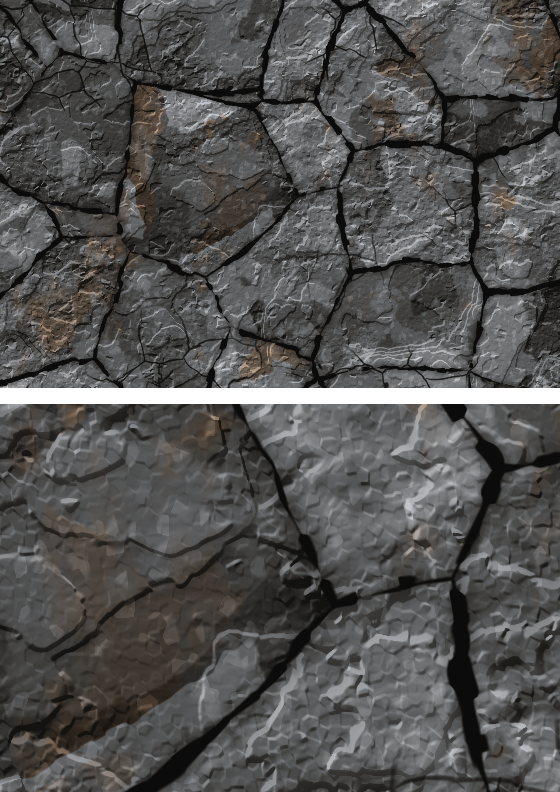
Top, the full canvas; bottom, a detail of the centre.
Reproduce this texture procedurally as a Shadertoy shader.

```glsl
const vec2 LIGHT_DIR = vec2(-0.45, 0.89);
const vec3 WARM_DARK = vec3(1.02, 1.0, 0.96);
const vec3 COOL_LIGHT = vec3(0.985, 1.0, 1.02);
const vec3 RUST = vec3(1.3, 0.97, 0.68);
const float JOINT_TONE = 0.045;

vec3 hash3(vec2 p) {
    vec3 q = fract(p.xyx * vec3(0.1031, 0.1030, 0.0973));
    q += dot(q, q.yxz + 33.33);
    return fract((q.xxy + q.yzz) * q.zyx);
}

mat2 rotation(float angle) {
    float c = cos(angle), s = sin(angle);
    return mat2(c, s, -s, c);
}

// Cellular noise: tilted plateaus blended across narrow slopes
float plates(vec2 p) {
    vec2 cell = floor(p), local = fract(p);
    float sum = 0.0, total = 0.0;
    for (int y = -1; y <= 1; y++)
    for (int x = -1; x <= 1; x++) {
        vec2 o = vec2(x, y);
        vec3 rnd = hash3(cell + o);
        vec2 d = local - o - rnd.xy;
        float weight = exp(-14.0 * dot(d, d));
        sum += weight * (rnd.z + dot(rnd.yx - 0.5, d));
        total += weight;
    }
    return sum / total;
}

float layeredPlates(vec2 p, float gain) {
    float sum = 0.0, total = 0.0, amp = 1.0;
    for (int i = 0; i < 5; i++) {
        sum += amp * plates(p);
        total += amp;
        amp *= gain;
        p = rotation(0.5) * p * 2.03 + vec2(17.3, 9.1);
    }
    return sum / total;
}

// Slow sines and small angular kinks that bend the joints
vec2 sway(vec2 p) {
    vec2 kinks = vec2(plates(p * 11.0), plates(p * 11.0 + 5.7)) - 0.5;
    return 0.016 * sin(p.yx * vec2(7.0, 8.3) + vec2(1.0, 2.6)) + 0.014 * kinks;
}

vec3 stoneSite(vec2 cell) {
    vec3 rnd = hash3(cell + 41.0);
    return vec3(cell + 0.5 + 0.9 * (rnd.xy - 0.5), 0.55 * rnd.z);
}

float power(vec2 p, vec3 site) {
    vec2 d = p - site.xy;
    return dot(d, d) - site.z;
}

// Weighted cells: joint distance, stone seed, offset from the stone centre
vec4 stones(vec2 p, float density) {
    p *= density;
    vec2 cell = floor(p), owner = cell;
    float nearest = 1e3, edge = 1e3;
    for (int y = -2; y <= 2; y++)
    for (int x = -2; x <= 2; x++) {
        vec2 c = cell + vec2(x, y);
        float d = power(p, stoneSite(c));
        if (d < nearest) { nearest = d; owner = c; }
    }
    vec3 own = stoneSite(owner);
    for (int y = -2; y <= 2; y++)
    for (int x = -2; x <= 2; x++) {
        vec2 c = cell + vec2(x, y);
        if (c == owner) continue;
        vec3 site = stoneSite(c);
        edge = min(edge, 0.5 * (power(p, site) - nearest) / distance(site.xy, own.xy));
    }
    return vec4(edge / density, hash3(owner + 7.0).x, (p - own.xy) / density);
}

float terrace(float height, float steps) {
    float t = height * steps;
    return (floor(t) + smoothstep(0.78, 1.0, fract(t))) / steps;
}

// Random shade for every exposed layer of a stone
float layerShade(float height, float steps, float seed) {
    float t = height * steps, level = floor(t);
    float a = hash3(vec2(level, floor(seed * 97.0))).y;
    float b = hash3(vec2(level + 1.0, floor(seed * 97.0))).y;
    return mix(a, b, smoothstep(0.7, 1.0, fract(t)));
}

// Flaked surface whose grain turns from stone to stone
float relief(vec2 p, float seed) {
    vec2 q = rotation(-1.0 + 0.9 * seed) * p * vec2(3.6, 4.6);
    float broad = layeredPlates(q + seed * 50.0, 0.47);
    return mix(broad, terrace(broad, 7.0), 0.7) + 0.022 * plates(p * 110.0);
}

void mainImage(out vec4 fragColor, in vec2 fragCoord) {
    vec2 p = fragCoord / iResolution.y;
    vec2 bent = p + sway(p);
    vec4 stone = stones(bent, 3.4);
    float seed = stone.y;

    // Slope toward the light, calmer on the smooth faces
    float height = relief(p, seed);
    float rough = mix(0.4, 1.15, smoothstep(0.3, 0.7, plates(p * 6.0 + 2.0)));
    float lit = rough * (height - relief(p + LIGHT_DIR * 0.003, seed)) * 8.5;

    // Pale cleaved layers against dark weathered ones
    float patches = layeredPlates(p * 3.0 + seed * 31.0, 0.5) + 0.4 * stone.w;
    float face = smoothstep(0.15, 0.8, layerShade(patches, 6.0, seed));
    float tone = mix(0.25, 0.43, face) + 0.05 * (seed - 0.5);
    tone += 0.28 * (height - 0.51) + 0.15 * stone.w;
    tone += clamp(lit, -0.16, 0.24);
    tone += 0.08 * smoothstep(0.8, 0.95, plates(p * vec2(75.0, 60.0)));

    // Hairline fractures split some of the stones
    vec4 shard = stones(bent + 0.6 * sway(p * 2.0) + 3.7, 7.5);
    float broken = smoothstep(0.6, 0.75, plates(p * 2.7 + 8.0));
    tone += 0.12 * broken * (shard.y - 0.5);
    tone *= 1.0 - 0.75 * broken * (1.0 - smoothstep(0.0005, 0.0035, shard.x));

    // Joints of varying width with a soft shade
    float edge = stone.x + 0.008 * (plates(p * 38.0) - 0.5);
    float width = mix(0.0008, 0.0058, plates(p * 4.0 + 3.0));
    tone *= mix(0.68, 1.0, smoothstep(0.0, 0.022, edge));
    tone = mix(JOINT_TONE, max(tone, 0.07), smoothstep(width, width + 0.003, edge));

    // Mineral colour
    vec3 tint = mix(WARM_DARK, COOL_LIGHT, smoothstep(0.15, 0.4, tone));
    float rust = smoothstep(0.54, 0.72, layeredPlates(p * vec2(6.0, 4.0) + 23.0, 0.6));
    rust *= (1.0 - face) * smoothstep(0.3, 0.7, seed);
    tint = mix(tint, RUST, 0.6 * rust);
    fragColor = vec4(clamp(tone * tint, 0.0, 1.0), 1.0);
}
```
